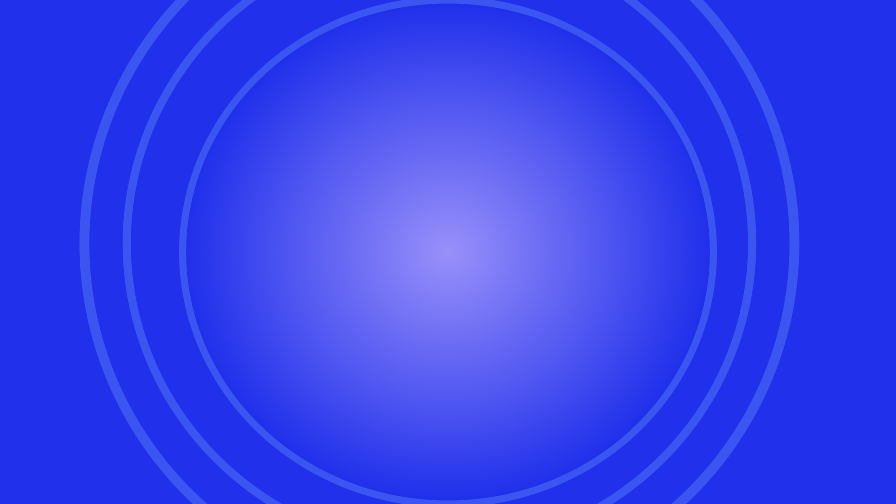
Write a Shadertoy shader that draws this background.

```glsl
const vec3 BACKDROP = vec3(0.125, 0.188, 0.922);
const vec3 RING = vec3(0.231, 0.337, 0.941);
const vec3 GLOW = vec3(0.596, 0.565, 0.980);

// Approximate signed distance to an axis-aligned ellipse
float ellipseDistance(vec2 p, vec2 radii) {
    float k = length(p / radii);
    return k * (k - 1.0) / max(length(p / (radii * radii)), 1e-4);
}

// Antialiased coverage of an elliptical outline
float ringMask(vec2 p, vec2 radii, float halfWidth) {
    float pixel = 1.0 / iResolution.y;
    float d = abs(ellipseDistance(p, radii)) - halfWidth;
    return 1.0 - smoothstep(-0.5 * pixel, 0.5 * pixel, d);
}

void mainImage(out vec4 fragColor, in vec2 fragCoord) {
    vec2 p = (fragCoord - 0.5 * iResolution.xy) / iResolution.y;

    // Radial glow fading into the backdrop
    float fade = clamp(length(p / vec2(0.520, 0.494)), 0.0, 1.0);
    vec3 color = mix(GLOW, BACKDROP, fade);

    // Inner ring around the glow, then two wider off-centre rings
    vec2 q = p - vec2(-0.017, 0.017);
    float rings = ringMask(p, vec2(0.5266, 0.5), 0.007);
    rings = max(rings, ringMask(q, vec2(0.6204, 0.609), 0.0081));
    rings = max(rings, ringMask(q, vec2(0.7044, 0.700), 0.0098));
    color = mix(color, RING, rings);

    fragColor = vec4(color, 1.0);
}
```
